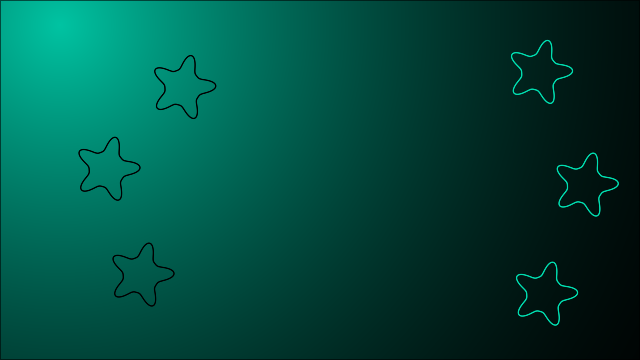
Give the GLSL for this background, as a WebGL 1 fragment shader.

```glsl
precision highp float;

uniform vec2 u_resolution;

const vec3 GLOW_COLOR = vec3(0.0, 0.765, 0.635);
const vec3 MINT = vec3(0.0, 0.87, 0.69);
const vec3 BLACK = vec3(0.0);
const float STROKE = 0.0019;

// Radial falloff from 1 at the centre to 0 at the given reach
float glow(vec2 p, vec2 center, float reach) {
    return pow(max(1.0 - length(p - center) / reach, 0.0), 1.9);
}

// Approximate distance to a soft five-armed star outline
float starOutline(vec2 p, float tilt) {
    float r = max(length(p), 0.03);
    float a = 5.0 * (atan(p.y, p.x + 0.00001) - tilt);
    float edge = 0.066 + 0.0208 * cos(a) + 0.0046 * cos(2.0 * a);
    float slope = -0.104 * sin(a) - 0.046 * sin(2.0 * a);
    return abs(r - edge) / sqrt(1.0 + slope * slope / (r * r));
}

// Smooth curve through three points at t = 0, 1, 2
vec2 curvePoint(vec2 a, vec2 b, vec2 c, float t) {
    return a * (1.0 - t) * (2.0 - t) * 0.5 + b * t * (2.0 - t) + c * t * (t - 1.0) * 0.5;
}

// Coverage of three stars strung along a curve
float starColumn(vec2 p, vec2 a, vec2 b, vec2 c, float pixel) {
    float d = 1.0;
    for (int i = 0; i < 3; i++) {
        vec2 center = curvePoint(a, b, c, float(i));
        d = min(d, starOutline(p - center, 0.05));
    }
    return 1.0 - smoothstep(STROKE - 0.5 * pixel, STROKE + 0.5 * pixel, d);
}

// Thin dark frame around the canvas
float frame(vec2 p, vec2 size, float width, float pixel) {
    vec2 inset = min(p, size - p);
    float d = min(inset.x, inset.y);
    return 1.0 - smoothstep(width - 0.5 * pixel, width + 0.5 * pixel, d);
}

void main() {
    float pixel = 1.0 / u_resolution.y;
    vec2 p = gl_FragCoord.xy * pixel;
    vec2 size = u_resolution * pixel;

    // Background light
    vec3 color = GLOW_COLOR * glow(p, vec2(0.167, 0.93), 2.17);

    // Dark stars on the left, bright stars on the right
    float dark = starColumn(p, vec2(0.508, 0.757), vec2(0.2975, 0.530), vec2(0.392, 0.236), pixel);
    float bright = starColumn(p, vec2(1.499, 0.799), vec2(1.626, 0.486), vec2(1.513, 0.183), pixel);
    color = mix(color, BLACK, dark);
    color = mix(color, MINT, bright);

    color = mix(color, BLACK, 0.7 * frame(p, size, 0.002, pixel));
    gl_FragColor = vec4(color, 1.0);
}
```
